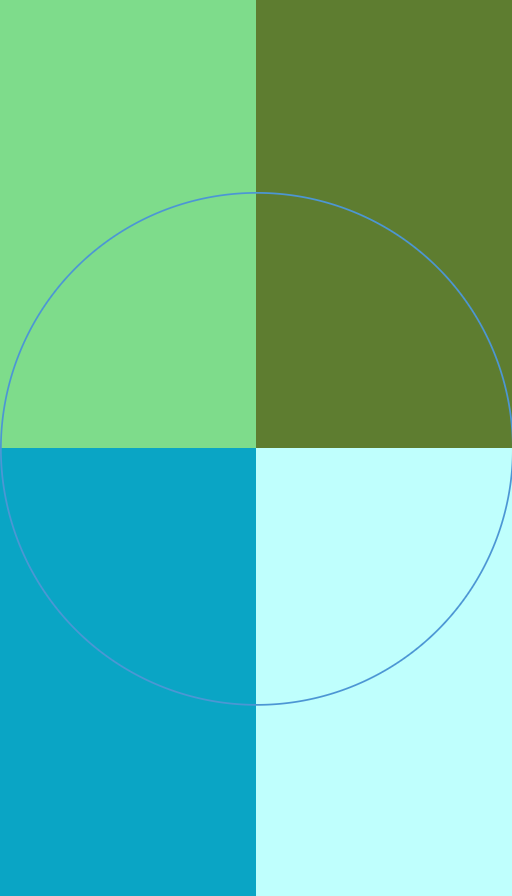
A WebGL 2 fragment shader for this background:

```glsl
#version 300 es
precision highp float;
// Four flat colour quadrants meeting at the canvas centre, crossed by a thin
// blue ring that spans the full width. The quadrants are blended by smoothed
// half-plane steps and the ring is a circle distance function.

#define RING_RADIUS 0.5
#define RING_WIDTH 0.0034
#define RING_CENTER vec2(0.0017, -0.0017)
#define RING_COLOR vec3(0.30, 0.59, 0.83)
#define TOP_LEFT vec3(0.494, 0.863, 0.545)
#define TOP_RIGHT vec3(0.370, 0.490, 0.188)
#define BOTTOM_LEFT vec3(0.040, 0.647, 0.773)
#define BOTTOM_RIGHT vec3(0.750, 1.000, 0.992)

uniform vec2 u_resolution;
out vec4 fragColor;

// Coverage of the positive side of an edge, smoothed over one pixel
float coverage(float signedDistance, float pixel) {
    return clamp(signedDistance / pixel + 0.5, 0.0, 1.0);
}

vec3 quadrants(vec2 p, float pixel) {
    float right = coverage(p.x, pixel);
    float top = coverage(p.y, pixel);
    vec3 upper = mix(TOP_LEFT, TOP_RIGHT, right);
    vec3 lower = mix(BOTTOM_LEFT, BOTTOM_RIGHT, right);
    return mix(lower, upper, top);
}

float ring(vec2 p, float pixel) {
    float edge = abs(length(p - RING_CENTER) - RING_RADIUS);
    return coverage(0.5 * RING_WIDTH - edge, pixel);
}

void main() {
    // Centred coordinates, in units of the canvas width
    vec2 p = (gl_FragCoord.xy - 0.5 * u_resolution) / u_resolution.x;
    float pixel = 1.0 / u_resolution.x;

    vec3 color = quadrants(p, pixel);
    color = mix(color, RING_COLOR, ring(p, pixel));
    fragColor = vec4(color, 1.0);
}
```
